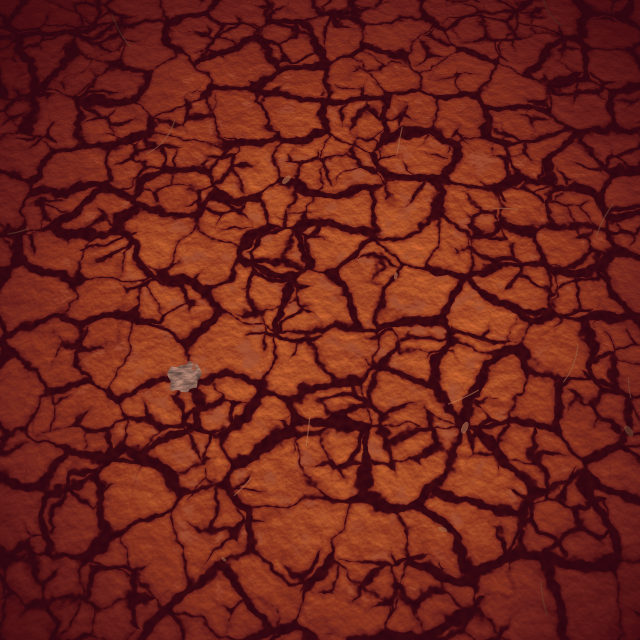
A WebGL 2 fragment shader for this texture:

```glsl
#version 300 es
precision highp float;
// Sun-baked red clay, split into plates by dark cracks and seen at a slight tilt.
// Warped Voronoi edges of uneven width form the cracks, gradient noise gives the
// relief, and a tone ramp with a vignette sets the colours; straw lies on top.

uniform vec2 u_resolution;
out vec4 fragColor;

const float PLATES = 8.6;          // plates across the lower side
const float TILT = 0.32;           // perspective shrink towards the top
const float JITTER = 0.92;
const float HAIR_WIDTH = 0.006;    // half widths of cracks, in plate units
const float WIDE_WIDTH = 0.066;
const float UNDERCUT = 0.03;       // extra shadow below plates
const float ROUNDING = 0.07;
const float RELIEF = 0.95;
const vec2 VIGNETTE_CENTER = vec2(0.51, 0.47);
const vec3 ABYSS = vec3(0.18, 0.02, 0.06);
const vec3 UMBER = vec3(0.29, 0.05, 0.07);
const vec3 RUST = vec3(0.43, 0.13, 0.11);
const vec3 CLAY = vec3(0.56, 0.21, 0.12);
const vec3 OCHRE = vec3(0.69, 0.33, 0.16);
const vec3 DUST = vec3(0.62, 0.31, 0.22);
const vec3 STRAW = vec3(0.72, 0.47, 0.32);
const vec3 LEAF = vec3(0.56, 0.41, 0.36);

vec2 hash2(vec2 p) {
  vec3 q = fract(p.xyx * vec3(0.1031, 0.1030, 0.0973));
  q += dot(q, q.yzx + 33.33);
  return fract((q.xx + q.yz) * q.zy);
}

float cornerSlope(vec2 cell, vec2 corner, vec2 f) {
  float a = 6.2832 * hash2(cell + corner).x;
  return dot(vec2(cos(a), sin(a)), f - corner);
}

float gradientNoise(vec2 p) {
  vec2 i = floor(p), f = p - i;
  vec2 u = f * f * f * (f * (f * 6.0 - 15.0) + 10.0);
  float low = mix(cornerSlope(i, vec2(0, 0), f), cornerSlope(i, vec2(1, 0), f), u.x);
  float high = mix(cornerSlope(i, vec2(0, 1), f), cornerSlope(i, vec2(1, 1), f), u.x);
  return mix(low, high, u.y);
}

float fbm(vec2 p) {
  float sum = 0.0, amp = 0.6;
  for (int i = 0; i < 4; i++) {
    sum += amp * gradientNoise(p);
    p = mat2(1.6, 1.2, -1.2, 1.6) * p + 7.3;
    amp *= 0.5;
  }
  return sum;
}

vec2 sitePoint(vec2 cell) { return 0.5 + JITTER * (hash2(cell) - 0.5); }

float smoothMin(float a, float b, float k) {
  float h = max(k - abs(a - b), 0.0) / k;
  return min(a, b) - h * h * k * 0.25;
}

// Distance to the nearest crack wall, negative inside the crack.
float crackDistance(vec2 q) {
  vec2 cell = floor(q), f = q - cell, home = vec2(0), toHome = vec2(0);
  float best = 8.0;
  for (int y = -1; y <= 1; y++) for (int x = -1; x <= 1; x++) {
    vec2 g = vec2(x, y), r = g + sitePoint(cell + g) - f;
    if (dot(r, r) < best) { best = dot(r, r); toHome = r; home = g; }
  }
  float wall = 8.0;
  for (int y = -2; y <= 2; y++) for (int x = -2; x <= 2; x++) {
    vec2 g = home + vec2(x, y), r = g + sitePoint(cell + g) - f, gap = r - toHome;
    if (dot(gap, gap) < 0.0001) continue;
    vec2 n = normalize(gap);
    float pick = hash2(2.0 * cell + home + g + 5.0).x;
    float width = mix(HAIR_WIDTH, WIDE_WIDTH, smoothstep(0.12, 0.85, pick));
    width += UNDERCUT * max(-n.y, 0.0) * smoothstep(0.1, 0.4, pick);
    wall = smoothMin(wall, dot(0.5 * (toHome + r), n) - width, ROUNDING);
  }
  return wall;
}

vec3 clayRamp(float tone) {
  float t = 4.0 * max(tone, 0.0);
  vec3 c = mix(ABYSS, UMBER, min(t, 1.0));
  c = mix(c, RUST, clamp(t - 1.0, 0.0, 1.0));
  c = mix(c, CLAY, clamp(t - 2.0, 0.0, 1.0));
  c = mix(c, OCHRE, clamp(t - 3.0, 0.0, 1.0));
  return c * (1.0 + 0.25 * max(t - 4.0, 0.0));
}

vec2 rotate(vec2 v, float a) {
  return vec2(cos(a) * v.x + sin(a) * v.y, cos(a) * v.y - sin(a) * v.x);
}

void main() {
  vec2 p = gl_FragCoord.xy / u_resolution;
  float px = 1.0 / u_resolution.y;

  // Ground plane with ragged warping
  float depth = 1.0 / (1.0 - TILT * p.y);
  vec2 q = vec2(p.x - 0.5, p.y) * depth * PLATES + 20.0;
  vec2 warped = q + 0.22 * vec2(gradientNoise(q * 1.7), gradientNoise(q * 1.7 + 31.0))
    + 0.07 * vec2(gradientNoise(q * 6.0 + 9.0), gradientNoise(q * 6.0 + 47.0));

  // Main cracks, plus finer ones in patches
  float fine = crackDistance(warped * 1.9 + 17.0) / 1.9;
  fine += 0.1 * smoothstep(-0.12, 0.15, gradientNoise(q * 0.8 + 3.0));
  float wall = min(crackDistance(warped), fine) + 0.025 * gradientNoise(q * 14.0);

  // Relief lit from above
  float slope = fbm(q * 4.0) - fbm(q * 4.0 + vec2(0.02, 0.1));
  float plate = 0.93 + RELIEF * slope + 0.22 * fbm(q * 0.7 + 60.0);
  plate *= mix(0.76, 1.0, smoothstep(0.0, 0.1, wall));
  float chasm = 0.08 + 0.16 * gradientNoise(q * 9.0);
  float aa = px * PLATES * depth;
  float tone = mix(chasm, plate, smoothstep(-0.01 - 0.5 * aa, 0.02 + 0.5 * aa, wall));
  float light = 1.0 - 0.78 * smoothstep(0.2, 0.78, length(p - VIGNETTE_CENTER));
  vec3 color = clayRamp(tone * light);
  float dusty = smoothstep(0.08, 0.3, fbm(q * 2.3 + 90.0));
  color = mix(color, DUST, 0.65 * dusty * smoothstep(0.6, 0.85, tone * light));

  // Bent straws and small chips
  for (int i = 0; i < 13; i++) {
    vec2 a = hash2(vec2(i, 7) * 3.7), b = hash2(vec2(i, 23) * 5.1);
    vec2 s = rotate(p - a, 6.2832 * b.x);
    s.y += 14.0 * (b.y - 0.5) * s.x * s.x;
    float straw = length(vec2(max(abs(s.x) - mix(0.01, 0.035, b.y), 0.0), s.y)) - 0.0009;
    vec2 c = rotate(p - b.yx, 6.2832 * a.x) * vec2(1.0, 2.0);
    float chip = i < 6 ? length(c) - mix(0.003, 0.01, a.y) : 1.0;
    float cover = clamp(0.5 - min(straw, chip) / px, 0.0, 1.0);
    color = mix(color, STRAW * light, 0.6 * cover);
  }

  // One dry leaf
  vec2 l = rotate(p - vec2(0.287, 0.41), 0.15);
  float leaf = length(l * vec2(0.75, 1.0)) - 0.021 - 0.014 * gradientNoise(p * 70.0);
  vec3 leafColor = LEAF * light * (1.0 + 0.9 * fbm(l * vec2(60.0, 150.0)));
  color = mix(color, leafColor, clamp(0.5 - leaf / px, 0.0, 1.0));

  fragColor = vec4(color, 1.0);
}
```
